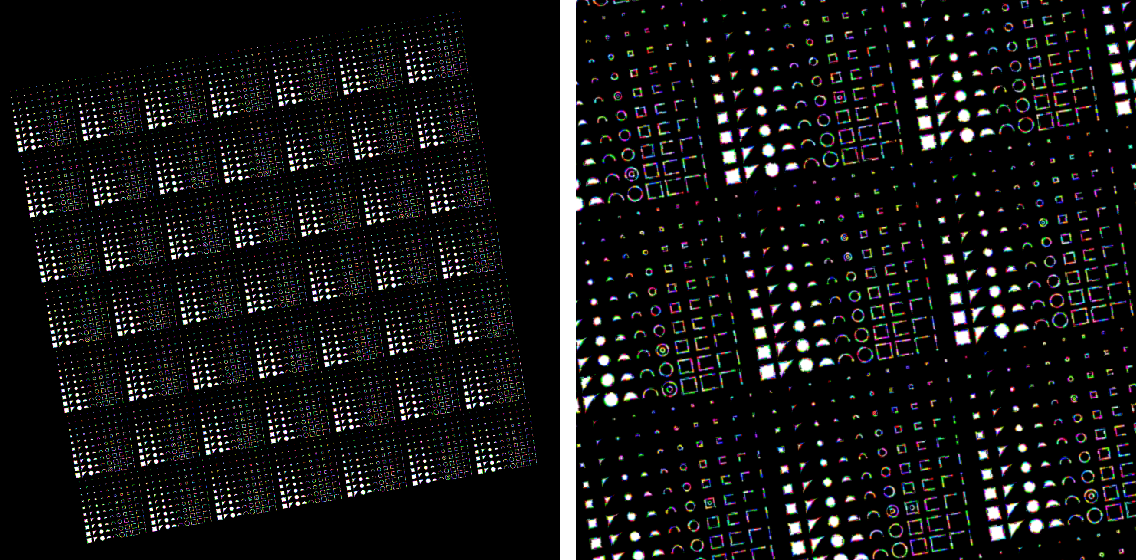
Left, the full canvas; right, a detail of the centre.
Give the GLSL for this pattern, as a three.js fragment shader.

```glsl
// A tilted 7 by 7 block of tiles on black. Each tile is a 10 by 10 chart of
// glyphs: filled ones, then outlined ones, shrinking from bottom to top.
// Distance functions draw the glyphs; hashed grain tints their edges.
varying vec2 vUv;

const float TILES = 7.0;
const float CELLS = 10.0;
const float TILE_SIZE = 0.1181;
const float TILT = 0.1745;
const vec2 CORNER = vec2(0.155, 0.028);
const float GRAIN = 512.0;
const float GLYPH_HALF = 0.036;   // lengths below are in tile units
const float STROKE_HALF = 0.001;
const float FILL_INSET = 0.002;
const float SOFTNESS = 0.008;
const float FRINGE = 0.010;

float hash(vec2 p) {
  return fract(sin(dot(p, vec2(127.1, 311.7))) * 43758.5453);
}

vec3 hash3(vec2 p) {
  return vec3(hash(p), hash(p + 17.0), hash(p + 41.0));
}

float box(vec2 p, float h) {
  vec2 d = abs(p) - h;
  return length(max(d, 0.0)) + min(max(d.x, d.y), 0.0);
}

float cornerTriangle(vec2 p, float h) {
  return max(max(-p.x - h, p.y - h), (p.x - p.y) * 0.7071);
}

float halfDisc(vec2 p, float h) {
  return max(length(p) - h, -p.y);
}

float halfArc(vec2 p, float h) {
  return p.y > 0.0 ? abs(length(p) - h) : length(vec2(abs(p.x) - h, p.y));
}

float segment(vec2 p, vec2 a, vec2 b) {
  vec2 ab = b - a;
  return length(p - a - ab * clamp(dot(p - a, ab) / dot(ab, ab), 0.0, 1.0));
}

// Left side, then the top, then the bottom of a square.
float openSquare(vec2 p, float h, float sides) {
  float d = segment(p, vec2(-h, -h), vec2(-h, h));
  if (sides > 1.5) d = min(d, segment(p, vec2(-h, h), vec2(h, h)));
  if (sides > 2.5) d = min(d, segment(p, vec2(-h, -h), vec2(h, -h)));
  return d;
}

float filledGlyph(vec2 p, float h, float column) {
  if (column < 0.5) return box(p, h);
  if (column < 1.5) return cornerTriangle(p, h);
  if (column < 2.5) return length(p) - h;
  return halfDisc(p + vec2(0.0, 0.5 * h), h);
}

float outlinedGlyph(vec2 p, float h, float column) {
  if (column < 4.5) return halfArc(p + vec2(0.0, 0.5 * h), h);
  if (column < 5.5) return abs(length(p) - h);
  if (column < 6.5) return abs(box(p, h));
  return openSquare(p, h, 10.0 - column);
}

// Occasional inner mark inside the closed outlines.
float innerMark(vec2 p, float h, float column, float chance) {
  bool closed = column > 4.5 && column < 6.5;
  float threshold = column < 5.5 ? 0.85 : 0.94;
  return closed && chance > threshold ? abs(length(p) - 0.35 * h) : 1.0;
}

vec3 coverage(vec3 d) {
  return 1.0 - smoothstep(-SOFTNESS, SOFTNESS, d);
}

void main() {
  // Tilted tile coordinates.
  vec2 offset = vUv - CORNER;
  float c = cos(TILT);
  float s = sin(TILT);
  vec2 grid = vec2(c * offset.x + s * offset.y,
                   c * offset.y - s * offset.x) / TILE_SIZE;

  // Cell inside the tile, with the glyph size set by its row.
  vec2 cellId = floor(grid * CELLS);
  vec2 slot = mod(cellId, CELLS);
  vec2 p = (fract(grid * CELLS) - 0.5) / CELLS;
  float h = GLYPH_HALF * (1.0 - slot.y / CELLS);

  float d;
  if (slot.x < 3.5) {
    d = filledGlyph(p, h, slot.x) + FILL_INSET;
  } else {
    d = outlinedGlyph(p, h, slot.x);
    d = min(d, innerMark(p, h, slot.x, hash(cellId))) - STROKE_HALF;
  }

  // Each channel shifts the edge by its own amount of grain.
  vec3 jitter = (hash3(floor(vUv * GRAIN)) - 0.5) * FRINGE;
  vec3 color = coverage(d + jitter);

  vec2 inside = step(vec2(0.0), grid) * step(grid, vec2(TILES));
  gl_FragColor = vec4(color * inside.x * inside.y, 1.0);
}
```
